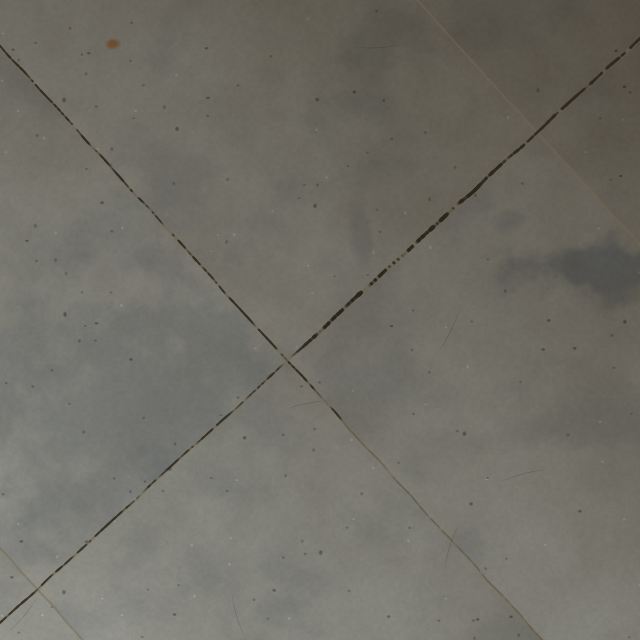
Reproduce this texture procedurally as a three.js fragment shader.

```glsl
// Worn marble floor: large slabs laid on the diagonal, parted by thin gritty joints.
// The canvas is turned into slab axes, the cross joints repeat along one of them,
// and layered value noise adds clouds, veins, specks and uneven dirt in the joints.
varying vec2 vUv;

const vec2 CROSSING = vec2(0.449, 0.436);
const vec2 ALONG = vec2(0.738, 0.674);
const float SLAB_WIDTH = 0.529;
const vec3 SHADE = vec3(0.35, 0.33, 0.29);
const vec3 LIT = vec3(0.55, 0.55, 0.52);
const vec3 VEIN = vec3(0.76, 0.79, 0.84);
const vec3 DIRT = vec3(0.17, 0.15, 0.11);
const vec3 GROUT = vec3(0.47, 0.43, 0.35);
const vec3 RUST = vec3(0.42, 0.27, 0.12);

float hash(vec2 p) {
  vec3 q = fract(vec3(p.xyx) * 0.1031);
  q += dot(q, q.yzx + 33.33);
  return fract((q.x + q.y) * q.z);
}

float noise(vec2 p) {
  vec2 i = floor(p), f = fract(p);
  f = f * f * (3.0 - 2.0 * f);
  return mix(mix(hash(i), hash(i + vec2(1.0, 0.0)), f.x),
             mix(hash(i + vec2(0.0, 1.0)), hash(i + vec2(1.0, 1.0)), f.x), f.y);
}

float fbm(vec2 p) {
  float sum = 0.0, amp = 0.5;
  for (int i = 0; i < 5; i++) {
    sum += amp * noise(p);
    p = mat2(1.6, 1.2, -1.2, 1.6) * p + 7.3;
    amp *= 0.5;
  }
  return sum;
}

float stroke(float d, float halfWidth) {
  return 1.0 - smoothstep(halfWidth - 0.0008, halfWidth + 0.0011, abs(d));
}

// Soft ellipse with a ragged, noisy rim
float cloud(vec2 p, vec2 center, vec2 radius, float ragged) {
  float d = length((p - center) / radius) + ragged * (fbm(p * 22.0) - 0.5);
  return 1.0 - smoothstep(0.25, 1.25, d);
}

// One small dot in a share of the cells
float specks(vec2 p, float cells, float share, float size) {
  vec2 id = floor(p * cells);
  vec2 center = 0.25 + 0.5 * vec2(hash(id + 3.1), hash(id + 17.7));
  float d = length((fract(p * cells) - center) * vec2(1.0, 0.7 + hash(id + 5.0)));
  return step(1.0 - share, hash(id + 41.0)) * (1.0 - smoothstep(size * 0.3, size, d));
}

// Short, faint, slanted scratch in a share of the cells
float scratches(vec2 p, float cells, float share) {
  vec2 id = floor(p * cells);
  vec2 f = fract(p * cells) - 0.5;
  float angle = 6.283 * hash(id + 9.0);
  vec2 dir = vec2(cos(angle), sin(angle));
  float across = dot(f, vec2(-dir.y, dir.x)) + 0.25 * dot(f, dir) * dot(f, dir);
  float fade = 1.0 - smoothstep(0.1, 0.42, abs(dot(f, dir)));
  return step(1.0 - share, hash(id + 23.0)) * fade * stroke(across / cells, 0.0005);
}

// Pale grout line, partly packed with dark dirt
vec3 joint(vec3 base, float d, float t, float width, float dirt, float grout) {
  d += 0.0022 * (noise(vec2(t * 28.0, 4.0)) - 0.5);
  float grit = noise(vec2(t * 85.0, 2.0)) * 0.6 + noise(vec2(t * 230.0, 8.0)) * 0.4;
  vec3 col = mix(base, GROUT * (0.65 + 0.7 * base.g), grout * stroke(d, width + 0.0006));
  float packed = dirt * smoothstep(0.12, 0.5, grit);
  return mix(col, DIRT, packed * stroke(d - 0.0005, width * (0.55 + 0.8 * grit)));
}

void main() {
  vec2 uv = vUv;
  vec2 p = uv - CROSSING;
  vec2 q = vec2(dot(p, ALONG), dot(p, vec2(-ALONG.y, ALONG.x)));
  vec2 slab = vec2(floor(q.x / SLAB_WIDTH), step(0.0, q.y));
  vec2 s = uv + slab * 5.37 + 20.0;

  // Light falling off toward the upper right, with a small tone shift per slab
  float light = 1.1 - 0.5 * uv.x - 0.75 * uv.y + 0.09 * (hash(slab + 11.0) - 0.5);
  light += 0.42 * (fbm(s * 4.0) - 0.48) + 0.13 * (fbm(s * 24.0) - 0.48);
  vec3 col = mix(SHADE, LIT, light);

  // Cool grey clouds and veins in the stone
  float veins = 0.3 * smoothstep(0.52, 0.78, fbm(s * vec2(7.0, 9.0) + 3.0));
  veins += 0.85 * cloud(uv, vec2(0.95, 0.575), vec2(0.14, 0.05), 1.8);
  veins += 0.45 * cloud(uv, vec2(0.795, 0.655), vec2(0.025, 0.02), 1.5);
  veins += 0.35 * cloud(uv, vec2(0.565, 0.635), vec2(0.018, 0.05), 1.5);
  veins += 0.35 * cloud(uv, vec2(0.46, 0.05), vec2(0.06, 0.04), 2.0);
  float leftSlab = slab.y * step(-1.5, slab.x) * step(slab.x, -0.5);
  veins += 0.5 * leftSlab * cloud(uv, vec2(0.2, 0.36), vec2(0.32, 0.22), 1.4);
  col *= mix(vec3(1.0), VEIN, clamp(veins, 0.0, 1.0));

  // Fine grain, specks, scratches and one rusty chip
  col *= 1.0 + 0.035 * (noise(uv * 330.0) - 0.5) + 0.03 * (noise(uv * 150.0) - 0.5);
  col *= 1.0 - 0.3 * specks(uv, 17.0, 0.13, 0.07) - 0.2 * specks(uv + 0.37, 41.0, 0.07, 0.14);
  col *= 1.0 + 0.15 * specks(uv + 0.71, 33.0, 0.06, 0.1);
  col *= 1.0 - 0.14 * scratches(uv + 0.13, 9.0, 0.17);
  col = mix(col, RUST, 0.8 * cloud(uv, vec2(0.177, 0.932), vec2(0.011, 0.008), 1.2));

  // Cross joints: the middle one is dirty above the crossing, the others pale
  float k = floor(q.x / SLAB_WIDTH + 0.5);
  float middle = 1.0 - step(0.5, abs(k));
  float dirty = middle * mix(0.22, 0.9, smoothstep(-0.14, -0.11, q.y));
  float crossWidth = mix(0.0009, 0.0015, dirty);
  col = joint(col, q.x - k * SLAB_WIDTH, q.y + k * 3.0 + 10.0, crossWidth, dirty, 0.65);

  // Long joint: widest and darkest just right of the crossing
  float wide = smoothstep(0.01, 0.07, q.x) * (1.0 - 0.5 * smoothstep(0.38, 0.5, q.x));
  float gap = smoothstep(0.004, 0.022, length(q));
  col = joint(col, q.y, q.x + 30.0, mix(0.0014, 0.0027, wide), gap * mix(0.85, 1.0, wide), 0.6);

  gl_FragColor = vec4(clamp(col, 0.0, 1.0), 1.0);
}
```
